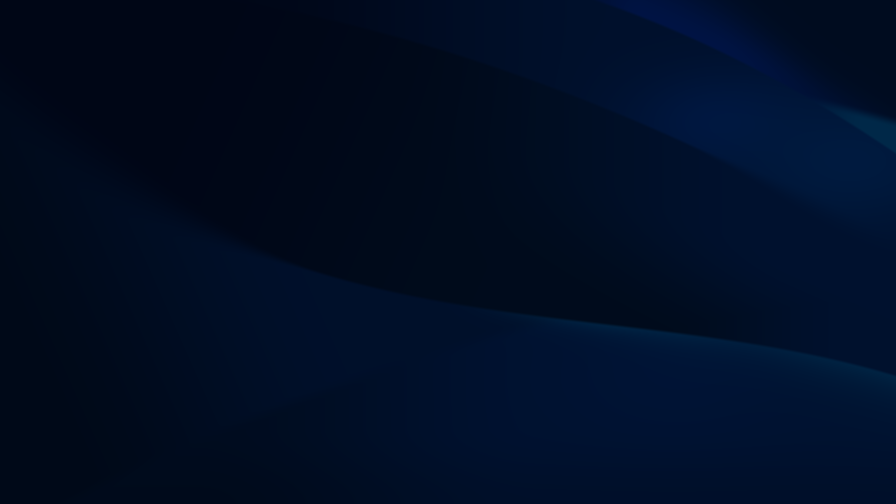
This background is drawn by a WebGL 1 fragment shader. Its source:

```glsl
precision highp float;
// Dark navy background of wide curved folds with soft blue and teal rims.

uniform vec2 u_resolution;

#define NIGHT vec3(0.0, 0.024, 0.088)
#define DEEP vec3(0.0, 0.044, 0.108)
#define NAVY vec3(0.0, 0.070, 0.190)
#define BLUE vec3(0.0, 0.095, 0.270)
#define ROYAL vec3(0.0, 0.085, 0.310)
#define TEAL vec3(0.0, 0.175, 0.300)
#define EDGE 0.004

// Fold curves: height of each crease at a given x, in canvas units.
float bandBottom(float x) { return 1.048 + x * (-0.055 - 0.495 * x); }
float bandTop(float x) { return 1.004 + x * (0.5915 - 0.9 * x); }
float lowerCrest(float x) { return 0.825 + x * (-1.651 + x * (2.118 - 1.038 * x)); }
float innerFold(float x) { return -0.0645 + x * (0.947 - 0.41 * x); }

// Soft step that rises through zero.
float above(float d, float softness) { return smoothstep(-softness, softness, d); }

// Elliptical falloff around a centre.
float glow(vec2 p, vec2 centre, vec2 radius) {
    vec2 q = (p - centre) / radius;
    return exp(-dot(q, q));
}

// Dark hollow between the two folds, lit from the right.
vec3 hollow(vec2 p) {
    vec3 col = mix(NIGHT, DEEP, smoothstep(0.15, 0.6, p.x + 0.25 * (0.6 - p.y)));
    float slant = p.y - (1.03 - 0.78 * p.x);
    float light = smoothstep(0.45, 0.88, p.x) * above(slant, 0.14);
    light = max(light, 0.95 * smoothstep(0.72, 0.95, p.x));
    return mix(col, NAVY * 0.95, light);
}

// Broad ribbon that crosses the upper right.
vec3 upperBand(vec2 p) {
    vec3 col = mix(NIGHT, NAVY * 0.9, smoothstep(0.22, 0.70, p.x));
    col = mix(col, BLUE, 0.8 * glow(p, vec2(0.80, 0.76), vec2(0.10, 0.10)));
    return mix(col, BLUE + vec3(0.0, 0.015, -0.01),
               0.85 * glow(p, vec2(0.95, 0.68), vec2(0.14, 0.14)));
}

// Corner behind the ribbon, with a blue haze along the crease.
vec3 corner(vec2 p, float d) {
    float width = mix(0.11, 0.06, smoothstep(0.7, 0.95, p.x));
    vec3 col = mix(DEEP, NAVY * 0.7, 0.6);
    float haze = exp(-d * d / (width * width)) * smoothstep(0.60, 0.72, p.x);
    col = mix(col, ROYAL, 0.75 * haze * (1.0 - 0.5 * smoothstep(0.8, 0.95, p.x)));
    float wedgeTop = 0.80 - 0.48 * (p.x - 0.911);
    float wedge = above(wedgeTop - p.y, 0.012) * smoothstep(0.87, 0.97, p.x);
    return mix(col, TEAL, 0.85 * wedge);
}

// Lower sheet: a left flank, a fold across it and a lit crest.
vec3 lowerSheet(vec2 p, float depth) {
    float across = p.x + 0.25 * (p.y - 0.35);
    vec3 flank = mix(NIGHT + vec3(0.0, 0.012, 0.006), NAVY * 0.87,
                     smoothstep(0.0, 0.38, across));
    vec3 front = mix(DEEP + vec3(0.0, 0.002, 0.012), NAVY * 0.97,
                     smoothstep(0.22, 0.6, p.x));
    front = mix(front, BLUE, 0.25 * glow(p, vec2(0.75, 0.25), vec2(0.14, 0.14)));
    front *= mix(0.88, 1.0, smoothstep(0.0, 0.15, p.y));
    float fold = above(innerFold(p.x) - p.y, 0.016);
    vec3 col = mix(flank, front, fold);

    // Thin rim where the crest first lights up, wider towards the right.
    float reach = mix(0.016, 0.045, smoothstep(0.6, 1.0, p.x));
    float rim = exp(-max(depth, 0.0) / reach) * smoothstep(0.48, 0.69, p.x);
    rim *= 1.0 - 0.3 * glow(p, vec2(0.83, 0.31), vec2(0.08, 0.2));
    return mix(col, TEAL, 0.68 * rim);
}

void main() {
    vec2 p = gl_FragCoord.xy / u_resolution;

    // Layer the ribbon over the hollow; its lower edge blurs to the right.
    float bandSoft = mix(EDGE, 0.035, smoothstep(0.76, 0.95, p.x));
    vec3 col = mix(hollow(p), upperBand(p), above(p.y - bandBottom(p.x), bandSoft));

    // Corner beyond the upper crease.
    float past = p.y - bandTop(p.x);
    col = mix(col, corner(p, past), above(past, EDGE) * smoothstep(0.58, 0.66, p.x));

    // Lower sheet, whose crest dissolves towards the left.
    float depth = lowerCrest(p.x) - p.y;
    float crestSoft = mix(0.08, EDGE, smoothstep(0.08, 0.36, p.x));
    col = mix(col, lowerSheet(p, depth), above(depth, crestSoft));

    gl_FragColor = vec4(col, 1.0);
}
```
